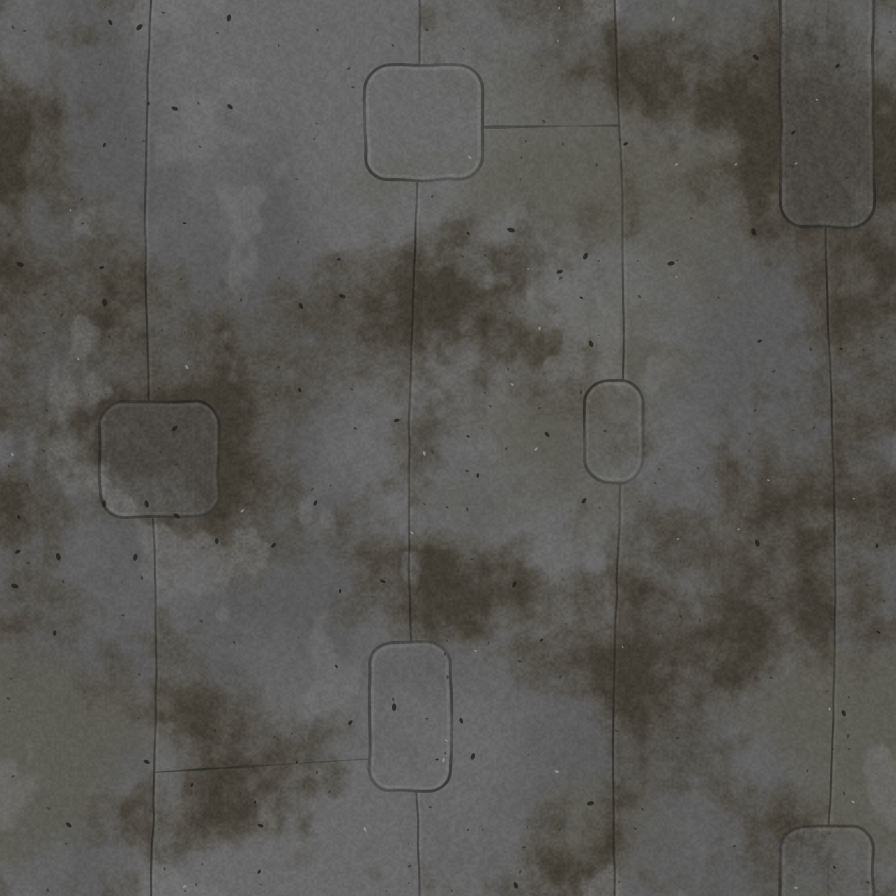
Reproduce this texture procedurally as a Shadertoy shader.

```glsl
// Weathered concrete wall: cloudy grey panels with olive and brown damp stains,
// thin vertical joints and rounded repair patches, covered in fine sandy grain.
// Layers of wrapping value noise are thresholded into masks, so the wall tiles.

const float TAU = 6.2831853;
const vec3 GREY  = vec3(0.350, 0.351, 0.353);
const vec3 PALE  = vec3(0.405, 0.406, 0.407);
const vec3 OLIVE = vec3(0.358, 0.352, 0.312);
const vec3 SOIL  = vec3(0.302, 0.288, 0.252);
const vec3 DARK  = vec3(0.232, 0.212, 0.178);
const vec3 CHALK = vec3(0.440, 0.440, 0.440);

// Joint positions, and patches as centre and half size
const float JOINTS[4] = float[4](0.168, 0.462, 0.690, 0.926);
const vec4 PATCHES[5] = vec4[5](
    vec4(0.473, 0.863, 0.066, 0.064), vec4(0.923, 0.912, 0.052, 0.166),
    vec4(0.178, 0.487, 0.066, 0.064), vec4(0.685, 0.518, 0.033, 0.057),
    vec4(0.458, 0.200, 0.046, 0.083));

float hash(vec2 p) {
    return fract(sin(dot(p, vec2(12.9898, 78.233))) * 43758.5453);
}

// Value noise that wraps after a whole number of cells
float noise(vec2 uv, vec2 cells, float seed) {
    vec2 p = uv * cells, i = floor(p), f = fract(p);
    f = f * f * (3.0 - 2.0 * f);
    vec2 a = mod(i, cells) + seed, b = mod(i + 1.0, cells) + seed;
    return mix(mix(hash(a), hash(vec2(b.x, a.y)), f.x),
               mix(hash(vec2(a.x, b.y)), hash(b), f.x), f.y);
}

float fbm(vec2 uv, vec2 cells, int octaves, float seed) {
    float sum = 0.0, amp = 1.0, total = 0.0;
    for (int i = 0; i < octaves; i++) {
        sum += amp * noise(uv, cells, seed + float(i) * 7.3);
        total += amp;
        amp *= 0.55;
        cells *= 2.0;
    }
    return sum / total;
}

vec2 wrap(vec2 d) { return fract(d + 0.5) - 0.5; }

float roundBox(vec2 p, vec2 halfSize, float radius) {
    vec2 q = abs(p) - halfSize + radius;
    return length(max(q, 0.0)) + min(max(q.x, q.y), 0.0) - radius;
}

float segment(vec2 p, vec2 a, vec2 b) {
    vec2 d = b - a;
    return length(p - a - d * clamp(dot(p - a, d) / dot(d, d), 0.0, 1.0));
}

float stroke(float dist, float width, float soft) {
    return 1.0 - smoothstep(width - soft, width + soft, abs(dist));
}

// Sparse elongated specks, at most one per cell
float specks(vec2 uv, float cells, float share, float size, float soft, float seed) {
    vec2 id = mod(floor(uv * cells), cells) + seed;
    vec2 centre = 0.25 + 0.5 * vec2(hash(id + 3.1), hash(id + 8.7));
    vec2 d = (fract(uv * cells) - centre) / cells;
    float angle = TAU * hash(id + 5.9);
    d = mat2(cos(angle), sin(angle), -sin(angle), cos(angle)) * d;
    float radius = size * (0.4 + 0.6 * hash(id + 1.7));
    return step(hash(id), share) * stroke(length(d * vec2(0.7, 1.2)), radius, soft);
}

void mainImage(out vec4 fragColor, in vec2 fragCoord) {
    vec2 uv = fragCoord / iResolution.xy;
    float soft = 0.7 / iResolution.y;
    vec2 ragged = vec2(noise(uv, vec2(36.0), 2.0), noise(uv, vec2(36.0), 9.0)) - 0.5;

    // Joints bend gently; the panel number wraps with the wall
    float joint = 1.0, panel = 0.0;
    for (int i = 0; i < 4; i++) {
        float bend = 0.006 * sin(TAU * uv.y + float(i) * 1.9) + 0.0015 * ragged.x;
        float d = wrap(vec2(uv.x - JOINTS[i] - bend, 0.0)).x;
        if (abs(d) < abs(joint)) joint = d;
        panel += step(JOINTS[i] + bend, uv.x);
    }
    panel = mod(panel, 4.0);

    float patchDist = 1.0;
    for (int i = 0; i < 5; i++) {
        vec2 d = wrap(uv - PATCHES[i].xy) + 0.003 * ragged;
        patchDist = min(patchDist, roundBox(d, PATCHES[i].zw, 0.026));
    }
    float outside = smoothstep(0.0, 0.003, patchDist);

    // Broad tone and damp stains, heavier beside joints and patches
    float cloud = fbm(uv, vec2(4.0, 3.0), 5, 11.0);
    float warm = fbm(uv, vec2(3.0, 5.0), 5, 23.0);
    float streak = fbm(uv, vec2(48.0, 8.0), 3, 31.0);
    float rough = fbm(uv, vec2(50.0), 3, 47.0);
    float edge = exp(-24.0 * abs(joint)) * noise(uv, vec2(4.0, 9.0), 5.0 + panel);
    edge += 0.5 * exp(-26.0 * abs(patchDist)) * noise(uv, vec2(11.0), 61.0);
    float wet = fbm(uv, vec2(4.0, 6.0), 5, 73.0) + 0.13 * edge
              + 0.05 * (hash(vec2(panel, 4.0)) - 0.5);
    float eroded = wet + 0.16 * (rough - 0.5) + 0.14 * (streak - 0.5);
    float damp = smoothstep(0.49, 0.68, eroded);
    float stain = smoothstep(0.62, 0.76, eroded + 0.14 * (warm - 0.5));
    float chalk = smoothstep(0.68, 0.74, fbm(uv, vec2(11.0, 8.0), 4, 91.0));

    vec3 col = mix(GREY, PALE, smoothstep(0.36, 0.64, cloud));
    col = mix(col, OLIVE, 0.8 * smoothstep(0.46, 0.66, warm));
    float cover = mix(0.55, 1.0, outside);
    col = mix(col, SOIL, 0.8 * damp * cover);
    col = mix(col, DARK, 0.75 * stain * cover);
    col = mix(col, CHALK, 0.5 * chalk);

    // Joints, cross seams and patch rims
    float seam = min(segment(uv, vec2(0.540, 0.858), vec2(0.690, 0.860)),
                     segment(uv, vec2(0.172, 0.138), vec2(0.412, 0.153)));
    float wear = 0.3 + 0.6 * noise(uv, vec2(14.0, 22.0), 17.0);
    float crack = max(stroke(joint, 0.0011, soft), stroke(seam + 0.002 * ragged.y, 0.0010, soft));
    col *= 1.0 - 0.48 * wear * crack * outside;
    col *= 1.0 + 0.07 * stroke(joint - 0.003, 0.0012, soft) * outside;
    col *= 1.0 - 0.50 * wear * stroke(patchDist, 0.0016, soft);
    col *= 1.0 + 0.09 * stroke(patchDist + 0.004, 0.0016, soft);

    // Sandy grain, pits and chips
    float grain = noise(uv, vec2(389.0), 3.0) + 0.6 * noise(uv, vec2(190.0), 7.0) - 0.8;
    col *= 1.0 + (0.10 + 0.07 * damp) * grain;
    col = mix(col, DARK * 0.55, 0.8 * specks(uv, 22.0, 0.14, 0.0030, soft, 13.0));
    col = mix(col, DARK * 0.8, 0.6 * specks(uv, 47.0, 0.10, 0.0016, soft, 29.0));
    col = mix(col, vec3(0.62), 0.7 * specks(uv, 31.0, 0.035, 0.0018, soft, 37.0));

    fragColor = vec4(col, 1.0);
}
```
